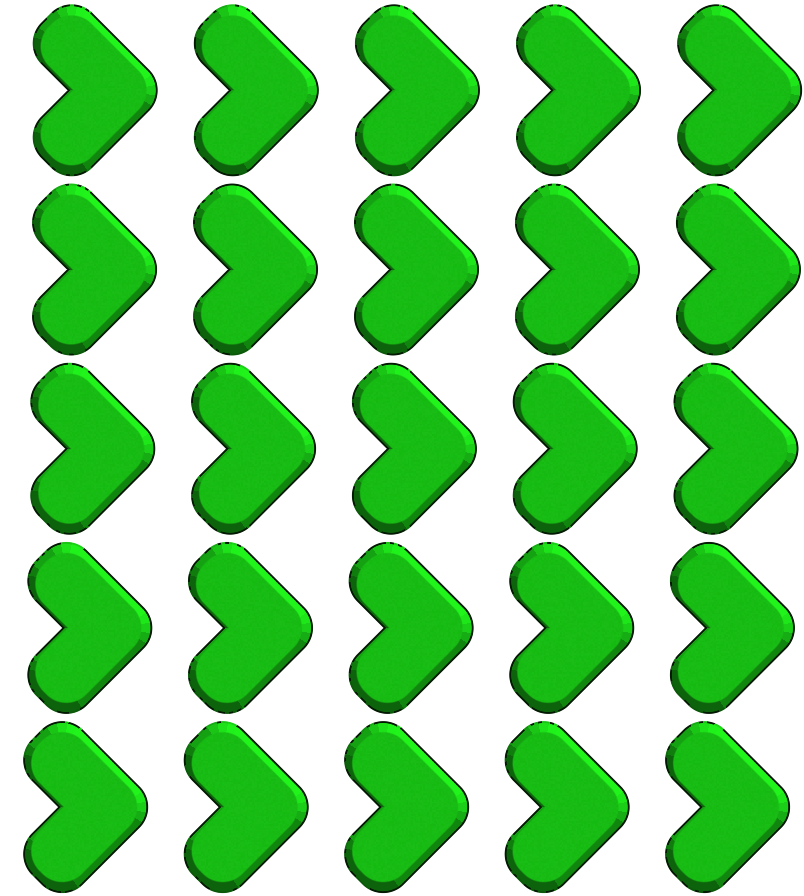
Give the GLSL for this pattern, as a WebGL 2 fragment shader.

```glsl
#version 300 es
precision highp float;
// Five by five grid of bevelled green chevrons with thin, partly broken outlines.
uniform vec2 u_resolution;
out vec4 fragColor;

float hash(vec2 p) {
    vec3 q = fract(vec3(p.xyx) * 0.1031);
    q += dot(q, q.yzx + 33.33);
    return fract((q.x + q.y) * q.z);
}

// Distance to a rounded box given by two opposite corners.
float roundedBox(vec2 p, vec2 lo, vec2 hi, float radius) {
    vec2 q = abs(p - 0.5 * (lo + hi)) - 0.5 * (hi - lo) + radius;
    return length(max(q, 0.0)) + min(max(q.x, q.y), 0.0) - radius;
}

// Outward direction of the nearest side or rounded corner.
vec2 boxNormal(vec2 p, vec2 lo, vec2 hi, float radius) {
    vec2 c = p - 0.5 * (lo + hi);
    vec2 q = max(abs(c) - 0.5 * (hi - lo) + radius, 0.0);
    return sign(c) * q / max(length(q), 1e-4);
}

void main() {
    // One unit is the height of a row; rows are counted from the top.
    float pixel = 5.0 / u_resolution.y;
    vec2 p = gl_FragCoord.xy * pixel;
    float row = 4.0 - floor(p.y);
    float pitch = u_resolution.x / u_resolution.y * (1.002 - 0.001 * row);

    // Each lower row slides a little further to the left.
    p.x += 0.0033 * row * row;
    float column = floor(p.x / pitch);
    vec2 cell = vec2(column, row);
    vec2 local = vec2(p.x - column * pitch - 0.4, fract(p.y) - 0.496);

    // Mirror the lower arm and turn by 45 degrees, so that an arm is a box.
    vec2 arm = vec2(local.x + abs(local.y), abs(local.y) - local.x) * 0.70711;
    vec2 lo = vec2(-0.0163, -0.387);
    vec2 hi = vec2(0.387);
    float body = roundedBox(arm, lo, hi, 0.163);
    float face = roundedBox(arm, lo + vec2(0.022, 0.046), hi - 0.046, 0.155);

    // Bevel, lit from the upper right in flat facets.
    vec2 n = boxNormal(arm, lo, hi, 0.163);
    n = vec2(n.x - n.y, (n.x + n.y) * (local.y < 0.0 ? -1.0 : 1.0)) * 0.70711;
    float facet = round(atan(n.y, n.x + 1e-5) / 0.3927) * 0.3927;
    float light = dot(vec2(cos(facet), sin(facet)), vec2(0.6, 0.8));
    float level = max(0.39, 0.58 + 0.38 * light);
    vec3 bevelColor = level * vec3(0.13, 1.0, 0.11);

    // Top face with a faint grain.
    float grain = hash(floor(gl_FragCoord.xy / u_resolution.y * 512.0)) - 0.5;
    vec3 faceColor = vec3(0.09, 0.735, 0.075) + 0.018 * grain;
    vec3 color = mix(bevelColor, faceColor, smoothstep(pixel, -pixel, face));

    // Outline, with random gaps around the arm ends.
    vec2 fromEnd = arm - vec2(0.185, 0.2);
    float dash = floor(atan(fromEnd.y, fromEnd.x) * 9.0);
    float chance = hash(cell * 7.3 + vec2(dash, 40.0 * step(0.0, local.y)));
    float gap = step(0.03, fromEnd.y) * step(0.62, chance);
    float ink = smoothstep(-0.5, 0.5, (body + 0.0105) / pixel) * (1.0 - 0.85 * gap);
    color = mix(color, vec3(0.01, 0.1, 0.01), ink);

    float cover = smoothstep(-0.6, 0.6, -body / pixel);
    fragColor = vec4(mix(vec3(1.0), color, cover), 1.0);
}
```
